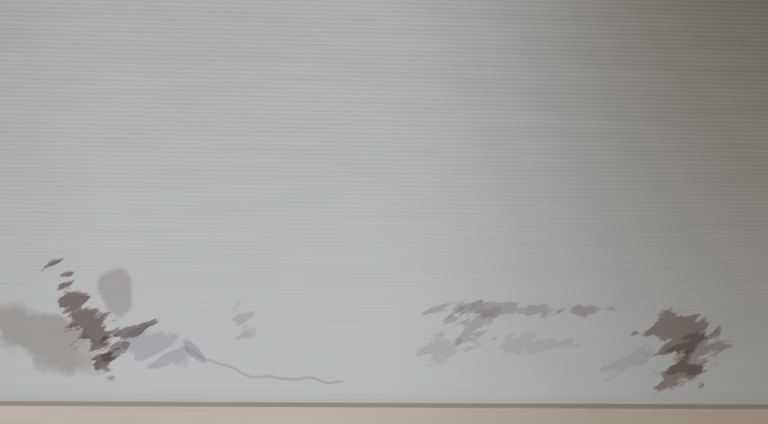
Write a Shadertoy shader that draws this texture.

```glsl
const float WALL_LIGHT = 0.716;
const float THREAD_ROWS = 95.0;
const float THREAD_COLUMNS = 92.0;
const float WEAVE_DEPTH = 0.017;
const float SKIRTING_TOP = 0.054;
const float SKIRTING_SLOPE = -0.0045;
const float GROOVE_HEIGHT = 0.011;
const vec3 SKIRTING_LEFT = vec3(0.73, 0.69, 0.64);
const vec3 SKIRTING_RIGHT = vec3(0.58, 0.53, 0.47);
const vec3 GROOVE_COLOR = vec3(0.56, 0.54, 0.49);
const vec3 PALE_STAIN = vec3(0.86, 0.83, 0.81);
const vec3 COOL_STAIN = vec3(0.87, 0.87, 0.89);
const vec3 MAUVE_STAIN = vec3(0.86, 0.82, 0.82);
const vec3 BROWN_STAIN = vec3(0.65, 0.58, 0.56);
const vec3 DARK_STAIN = vec3(0.72, 0.66, 0.64);

float hash(vec2 cell) {
    vec3 q = fract(vec3(cell.xyx) * 0.1031);
    q += dot(q, q.yzx + 33.33);
    return fract((q.x + q.y) * q.z);
}

float noise(vec2 p) {
    vec2 cell = floor(p), f = fract(p);
    f = f * f * (3.0 - 2.0 * f);
    return mix(mix(hash(cell), hash(cell + vec2(1, 0)), f.x),
               mix(hash(cell + vec2(0, 1)), hash(cell + vec2(1, 1)), f.x), f.y);
}

float fbm(vec2 p) {
    float sum = 0.0, weight = 0.5;
    for (int i = 0; i < 5; i++) {
        sum += weight * noise(p);
        p = mat2(1.6, 1.2, -1.2, 1.6) * p + 7.3;
        weight *= 0.5;
    }
    return sum;
}

mat2 rotation(float angle) {
    float c = cos(angle), s = sin(angle);
    return mat2(c, -s, s, c);
}

// Coverage of a tilted ellipse whose rim is broken up by flakes
float patchMask(vec2 p, vec2 center, vec2 radius, float angle, float flakes) {
    vec2 q = rotation(angle) * (p - center) / radius;
    return smoothstep(-0.12, 0.28, 1.0 - length(q) + flakes);
}

vec3 tint(vec3 color, vec3 stain, float amount) {
    return color * mix(vec3(1.0), stain, clamp(amount, 0.0, 1.0));
}

vec3 wallColor(vec2 uv) {
    float shadow = smoothstep(0.45, 1.06, uv.x) * mix(0.15, 0.25, uv.y);
    float corner = 0.02 * (1.0 - smoothstep(0.0, 0.15, uv.x));
    float b = WALL_LIGHT - shadow - corner - 0.052 * uv.y * uv.y;
    float cool = smoothstep(0.43, 0.70, b);
    return b + mix(vec3(0.0, -0.02, -0.05), vec3(0.0, 0.009, 0.014), cool);
}

// Ribbed cloth, with uneven thread brightness
float weave(vec2 p, float pixel) {
    float row = (p.y + 0.025 * p.x * p.y) * THREAD_ROWS;
    float column = p.x * THREAD_COLUMNS + 0.5 * floor(row);
    float thread = cos(6.2832 * row);
    float knot = cos(6.2832 * column) * (0.5 + 0.5 * thread);
    float uneven = noise(vec2(p.x * 7.0, row * 0.8)) - 0.5;
    float visible = 1.0 - smoothstep(0.3, 0.6, pixel * THREAD_ROWS);
    float strength = mix(0.25, 1.15, smoothstep(0.1, 0.9, p.y));
    return strength * WEAVE_DEPTH * (visible * (0.65 * thread + 0.5 * knot) + 0.9 * uneven);
}

vec3 addLeftDamage(vec3 color, vec2 p, float rim, float flake) {
    color = tint(color, PALE_STAIN, 0.95 * patchMask(p, vec2(0.10, 0.205), vec2(0.13, 0.062), -0.45, rim));
    color = tint(color, PALE_STAIN, 0.8 * patchMask(p, vec2(0.27, 0.312), vec2(0.045, 0.052), 0.0, rim));
    color = tint(color, COOL_STAIN, 0.8 * patchMask(p, vec2(0.367, 0.182), vec2(0.09, 0.036), -0.4, flake));
    color = tint(color, COOL_STAIN, patchMask(p, vec2(0.46, 0.17), vec2(0.036, 0.013), -0.8, rim));
    color = tint(color, BROWN_STAIN, 0.95 * patchMask(p, vec2(0.198, 0.25), vec2(0.115, 0.038), -1.08, flake));
    color = tint(color, BROWN_STAIN, 0.7 * patchMask(p, vec2(0.267, 0.178), vec2(0.03, 0.024), 0.0, flake));
    color = tint(color, BROWN_STAIN, 0.8 * patchMask(p, vec2(0.313, 0.222), vec2(0.044, 0.015), 0.35, flake));
    return tint(color, MAUVE_STAIN, 0.5 * patchMask(p, vec2(0.569, 0.246), vec2(0.036), 0.0, flake - 0.2));
}

vec3 addRightDamage(vec3 color, vec2 p, float flake) {
    color = tint(color, MAUVE_STAIN, 0.75 * patchMask(p, vec2(1.16, 0.27), vec2(0.13, 0.016), 0.0, flake));
    color = tint(color, MAUVE_STAIN, 0.9 * patchMask(p, vec2(1.386, 0.27), vec2(0.052, 0.016), 0.0, flake));
    color = tint(color, MAUVE_STAIN, 0.7 * patchMask(p, vec2(1.114, 0.235), vec2(0.052, 0.04), 0.3, flake));
    color = tint(color, MAUVE_STAIN, 0.45 * patchMask(p, vec2(1.04, 0.175), vec2(0.045, 0.03), 0.3, flake - 0.1));
    color = tint(color, MAUVE_STAIN, 0.35 * patchMask(p, vec2(1.256, 0.19), vec2(0.09, 0.022), 0.0, flake - 0.1));
    color = tint(color, COOL_STAIN, 0.5 * patchMask(p, vec2(1.48, 0.15), vec2(0.07, 0.022), 0.5, flake));
    color = tint(color, DARK_STAIN, 0.9 * patchMask(p, vec2(1.588, 0.215), vec2(0.066, 0.046), 0.2, flake));
    color = tint(color, DARK_STAIN, 0.65 * patchMask(p, vec2(1.637, 0.163), vec2(0.078, 0.036), 0.5, flake - 0.1));
    return tint(color, DARK_STAIN, 0.9 * patchMask(p, vec2(1.59, 0.112), vec2(0.06, 0.034), 0.4, flake));
}

void mainImage(out vec4 fragColor, in vec2 fragCoord) {
    vec2 uv = fragCoord / iResolution.xy;
    vec2 p = fragCoord / iResolution.y;
    float pixel = 1.0 / iResolution.y;

    vec3 color = wallColor(uv) + weave(p, pixel);
    color += 0.016 * (fbm(p * vec2(5.0, 14.0)) - 0.48) * (1.0 - uv.y);

    // Peeled and damp areas
    float rim = 0.9 * (fbm(p * 17.0) - 0.48);
    vec2 streaked = rotation(0.5) * p * vec2(22.0, 55.0);
    float flake = 2.3 * (fbm(streaked) - 0.5);
    color = addLeftDamage(color, p, rim, flake);
    color = addRightDamage(color, p, flake);

    // Fine crack trailing along the base
    float crackY = 0.098 + 0.085 * exp((0.44 - p.x) / 0.1) + 0.016 * (noise(p.xx * 22.0) - 0.5);
    float span = smoothstep(0.43, 0.48, p.x) * (1.0 - smoothstep(0.79, 0.83, p.x));
    float crack = 1.0 - smoothstep(0.001, 0.003 + pixel, abs(p.y - crackY));
    color = tint(color, COOL_STAIN, 0.75 * span * crack);

    // Skirting board and its shadowed groove
    float above = p.y - SKIRTING_TOP - SKIRTING_SLOPE * p.x;
    color *= 1.0 - 0.05 * exp(-max(above, 0.0) * 60.0);
    vec3 board = mix(SKIRTING_LEFT, SKIRTING_RIGHT, smoothstep(0.35, 1.05, uv.x));
    board += 0.03 * (fbm(p * vec2(4.0, 90.0)) - 0.48);
    vec3 groove = GROOVE_COLOR * mix(1.0, 0.8, smoothstep(0.45, 1.0, uv.x));
    color = mix(groove, color, smoothstep(-pixel, pixel, above));
    color = mix(board, color, smoothstep(-pixel, pixel, above + GROOVE_HEIGHT));

    fragColor = vec4(color, 1.0);
}
```
